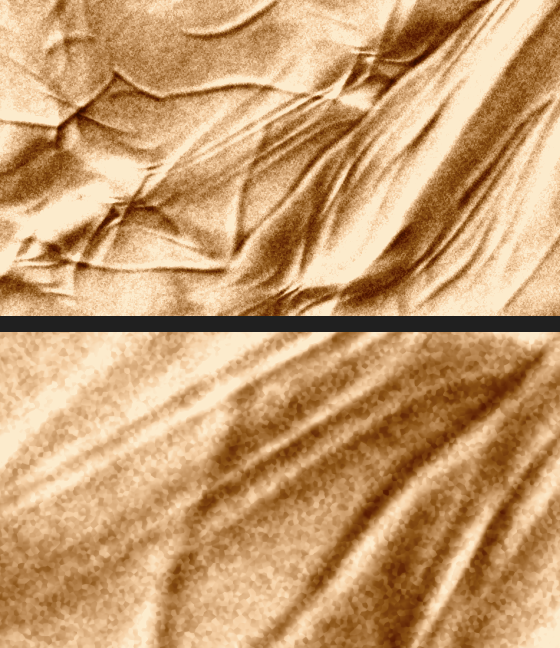
Top, the full canvas; bottom, a detail of the centre.
Reproduce this texture procedurally as a WebGL 1 fragment shader.

```glsl
precision highp float;
uniform vec2 u_resolution;

const vec3 CREVICE = vec3(0.20, 0.05, 0.0);
const vec3 UMBER = vec3(0.35, 0.11, 0.01);
const vec3 BRONZE = vec3(0.54, 0.32, 0.08);
const vec3 TAN = vec3(0.70, 0.50, 0.29);
const vec3 GOLD = vec3(0.84, 0.66, 0.47);
const vec3 CHAMPAGNE = vec3(0.96, 0.81, 0.64);
const vec3 CREAM = vec3(0.99, 0.92, 0.80);
const vec2 LIGHT = vec2(-0.55, 0.83);

vec3 hash3(vec2 cell) {
  vec3 k = vec3(dot(cell, vec2(127.1, 311.7)), dot(cell, vec2(269.5, 183.3)),
                dot(cell, vec2(419.2, 371.9)));
  return fract(sin(k) * 43758.5);
}

// Smooth cellular noise: random tones blended between scattered points
float nap(vec2 p) {
  vec2 cell = floor(p);
  float total = 0.0, weights = 0.0;
  for (int y = -1; y <= 1; y++) {
    for (int x = -1; x <= 1; x++) {
      vec2 c = cell + vec2(float(x), float(y));
      vec3 random = hash3(c);
      vec2 away = c + random.xy - p;
      float weight = exp(-7.0 * dot(away, away));
      total += weight * random.z;
      weights += weight;
    }
  }
  return total / weights - 0.5;
}

// Height of crumpled cloth: short rounded ridges from warped sines
float crumple(vec2 q) {
  float height = 0.0, freq = 7.0, steepness = 1.0;
  mat2 turn = mat2(0.45, 0.89, -0.89, 0.45);
  for (int i = 0; i < 4; i++) {
    float phase = float(i) * 1.7;
    q = turn * q + 0.7 / freq * sin(freq * 0.9 * q.yx + vec2(1.3, 4.1) + phase);
    float wave = sin(freq * q.x);
    float fade = 0.75 + 0.5 * sin(freq * 0.7 * q.y + phase);
    height -= steepness / freq * sqrt(wave * wave + 0.04) * fade;
    freq *= 1.7;
    steepness *= 0.75;
  }
  return height;
}

vec2 clothSpace(vec2 p, float angle, vec2 stretch) {
  float c = cos(angle), s = sin(angle);
  return vec2(c * p.x + s * p.y, c * p.y - s * p.x) * stretch;
}

// Slope toward the light, plus the satin sheen that follows the height
float lustre(vec2 p, float angle, vec2 stretch) {
  vec2 e = LIGHT * 0.005;
  float behind = crumple(clothSpace(p - e, angle, stretch));
  float ahead = crumple(clothSpace(p + e, angle, stretch));
  float slope = (behind - ahead) / 0.01;
  float sheen = sin(15.0 * (behind + ahead) + 3.0 * p.x);
  return 1.4 * slope / sqrt(1.0 + 0.3 * slope * slope) + 0.6 * sheen;
}

// Bowed crease: lit rim left of a to b, shadow on the right
float crease(vec2 p, vec2 a, vec2 b, float bow, float width) {
  vec2 ab = b - a;
  float len = length(ab);
  float t = dot(p - a, ab) / (len * len);
  float d = dot(p - a, vec2(-ab.y, ab.x)) / len;
  d -= bow * 4.0 * t * (1.0 - t) + 0.006 * sin(t * len * 19.0 + a.x * 5.0);
  float depth = 0.8 + 0.25 * sin(t * len * 14.0 + a.x * 9.0);
  d /= width * (0.6 + 0.6 * depth);
  float taper = smoothstep(-0.04, 0.12, t) * smoothstep(1.04, 0.88, t);
  float rim = exp(-(d - 0.8) * (d - 0.8));
  float shadow = exp(-1.6 * (d + 0.7) * (d + 0.7));
  float penumbra = exp(-abs(d) * 0.3) * smoothstep(0.7, -0.7, d);
  return taper * depth * (1.4 * rim - 1.6 * shadow - 0.8 * penumbra);
}

// Gathered edge, small curls and sweeping diagonals
float creases(vec2 p) {
  float tone = crease(p, vec2(1.62, 1.05), vec2(0.70, 0.13), -0.035, 0.012);
  tone += crease(p, vec2(-0.05, 0.63), vec2(0.21, 0.61), -0.01, 0.010);
  tone += crease(p, vec2(0.19, 0.60), vec2(0.37, 0.78), -0.01, 0.010);
  tone += crease(p, vec2(0.35, 0.78), vec2(0.53, 0.69), -0.01, 0.010);
  tone += crease(p, vec2(0.50, 0.69), vec2(1.10, 0.67), 0.05, 0.011);
  tone += crease(p, vec2(0.17, 0.18), vec2(0.74, 0.16), -0.02, 0.010);
  tone += crease(p, vec2(0.56, 0.90), vec2(0.90, 1.03), -0.05, 0.012);
  tone += crease(p, vec2(0.73, 0.16), vec2(0.85, 0.63), 0.02, 0.016) * 0.7;
  for (int i = 0; i < 5; i++) {
    float k = float(i);
    vec3 random = hash3(vec2(k, 3.0));
    vec2 curl = vec2(0.04 + 0.1 * k, 0.22 + 0.25 * random.x + 0.42 * mod(k, 2.0));
    float angle = 1.8 * random.y - 1.4;
    vec2 span = 0.17 * vec2(cos(angle), sin(angle));
    tone += crease(p, curl, curl + span, 0.02, 0.014) * 0.6;
    vec2 start = vec2(1.02 + 0.14 * k, 0.36 * mod(k, 2.0) + 0.1 * random.x - 0.05);
    vec2 reach = (0.28 + 0.2 * random.y) * vec2(0.72, 0.85);
    tone += crease(p, start, start + reach, 0.03 * sin(k * 2.0 + 1.0), 0.013) * 0.75;
  }
  return tone;
}

vec3 blend(vec3 low, vec3 high, float tone, float from, float to) {
  return mix(low, high, clamp((tone - from) / (to - from), 0.0, 1.0));
}

vec3 satin(float tone) {
  vec3 color = blend(CREVICE, UMBER, tone, -3.6, -2.5);
  color = blend(color, BRONZE, tone, -2.5, -1.4);
  color = blend(color, TAN, tone, -1.4, -0.68);
  color = blend(color, GOLD, tone, -0.68, 0.0);
  color = blend(color, CHAMPAGNE, tone, 0.0, 0.65);
  return blend(color, CREAM, tone, 0.65, 1.4);
}

void main() {
  vec2 p = gl_FragCoord.xy / u_resolution.y;

  // Loose crumples on the left, long drapes on the right
  float side = smoothstep(-0.03, 0.03, p.x - p.y - 0.53);
  float loose = lustre(p, 0.3, vec2(0.9, 1.05));
  float draped = lustre(p, 0.82, vec2(0.5, 1.0));
  float tone = mix(loose, draped, side) + 0.1;

  // Glow on the open middle, then the creases
  vec2 fromGlow = p - vec2(0.70, 0.52);
  float glow = exp(-dot(fromGlow, fromGlow) * 22.0);
  tone = mix(tone, 0.6 + 0.5 * tone, glow) + creases(p);

  // Brushed velvet nap
  tone += 0.9 * nap(p * 220.0) + 0.55 * nap(p * 95.0);
  tone += 0.5 * nap(clothSpace(p, 0.8, vec2(22.0, 38.0)));
  gl_FragColor = vec4(satin(tone), 1.0);
}
```
